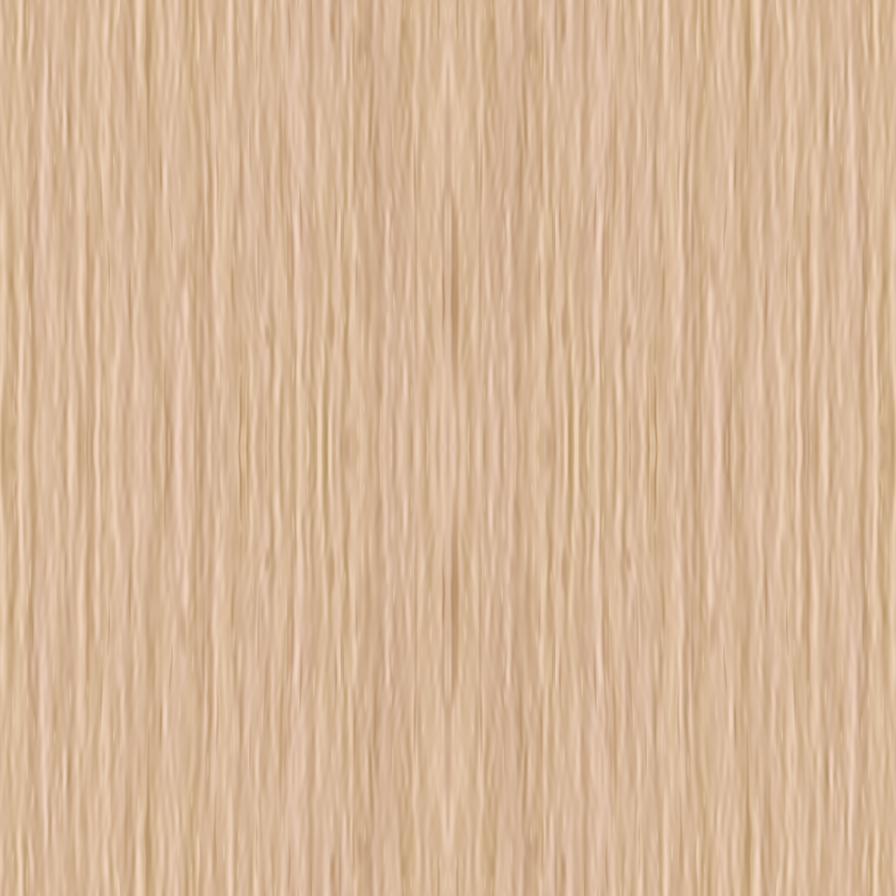
Write a Shadertoy shader that draws this texture.

```glsl
// Pale oak veneer: book-matched vertical grain with fine fibres, pores and flecks.

const vec3 DARK_GRAIN = vec3(0.765, 0.630, 0.485);
const vec3 LIGHT_GRAIN = vec3(0.895, 0.778, 0.675);
const vec3 PORE_BROWN = vec3(0.690, 0.530, 0.365);
const vec3 FLECK_CREAM = vec3(0.940, 0.835, 0.725);
const vec3 ROSE_SHIFT = vec3(0.003, -0.004, 0.034);

float hash(vec2 cell) {
    vec3 h = fract(vec3(cell.xyx) * 0.1031);
    h += dot(h, h.yzx + 33.33);
    return fract((h.x + h.y) * h.z);
}

float valueNoise(vec2 p) {
    vec2 cell = floor(p);
    vec2 f = fract(p);
    f = f * f * (3.0 - 2.0 * f);
    float low = mix(hash(cell), hash(cell + vec2(1, 0)), f.x);
    float high = mix(hash(cell + vec2(0, 1)), hash(cell + vec2(1, 1)), f.x);
    return mix(low, high, f.y);
}

// Noise centred on zero, with its own frequency across and along the grain.
float grain(vec2 p, vec2 frequency, float seed) {
    return valueNoise(p * frequency + seed * vec2(17.3, 31.7)) - 0.5;
}

// Grain less its neighbours on either side: crisp lines without broad bands.
float crispGrain(vec2 p, vec2 frequency, float seed) {
    vec2 side = vec2(1.0 / frequency.x, 0.0);
    float sides = grain(p - side, frequency, seed) + grain(p + side, frequency, seed);
    return grain(p, frequency, seed) - 0.35 * sides;
}

// Soft spindle that tapers to a point at both ends.
float spindle(vec2 p, vec2 halfSize) {
    float taper = max(1.0 - pow(abs(p.y) / halfSize.y, 2.0), 0.0);
    return taper * smoothstep(1.0, 0.2, abs(p.x) / halfSize.x);
}

// One randomly placed, leaning spindle in a share of the grid cells.
float scatterSpindles(vec2 p, vec2 grid, float share, float seed) {
    vec2 g = p * grid;
    g.y += hash(vec2(floor(g.x), seed)) * 7.0;
    vec2 cell = floor(g) + seed * 13.0;
    vec2 local = fract(g) - 0.5;
    float size = hash(cell + 5.0);
    local.x += (hash(cell + 9.0) - 0.5) * 0.3 + local.y * (size - 0.5) * 0.3;
    float present = step(hash(cell), share);
    return present * spindle(local, vec2(0.22 + 0.10 * size, 0.22 + 0.27 * size));
}

// Gentle sideways wander of the fibres.
vec2 bendGrain(vec2 p) {
    p.x += 0.008 * grain(p, vec2(3.0, 2.5), 1.0);
    p.x += 0.004 * grain(p, vec2(20.0, 8.0), 2.0);
    p.x += 0.0016 * grain(p, vec2(80.0, 30.0), 3.0);
    return p;
}

float grainTone(vec2 p) {
    float tone = 0.57;
    tone += 0.14 * grain(p, vec2(10.0, 0.7), 4.0);
    tone += 0.18 * grain(p, vec2(45.0, 1.6), 5.0);
    tone += 0.62 * crispGrain(p, vec2(105.0, 3.0), 6.0);
    tone += 0.72 * crispGrain(p, vec2(165.0, 6.5), 7.0);
    // Short fibres that lean slightly either way
    vec2 lean = vec2(p.x + 0.04 * p.y, p.y);
    tone += 0.58 * crispGrain(lean, vec2(225.0, 18.0), 8.0);
    lean.x -= 0.10 * p.y;
    tone += 0.42 * crispGrain(lean, vec2(240.0, 42.0), 12.0);
    return tone;
}

void mainImage(out vec4 fragColor, in vec2 fragCoord) {
    vec2 uv = fragCoord / iResolution.xy;

    // Mirror the sheet both ways, then bend its fibres
    vec2 mirrored = abs(uv - 0.5);
    vec2 p = bendGrain(mirrored);

    // Base wood with rosy and golden bands
    vec3 color = mix(DARK_GRAIN, LIGHT_GRAIN, clamp(grainTone(p), -0.3, 1.3));
    float rose = 0.45 * grain(p, vec2(14.0, 1.2), 9.0) + 0.8 * grain(p, vec2(80.0, 4.0), 10.0);
    color += ROSE_SHIFT * rose;

    // Brown pores: long thin lines and short wide dashes
    float pores = 0.45 * scatterSpindles(p, vec2(100.0, 3.2), 0.15, 1.0);
    pores += 0.42 * scatterSpindles(p, vec2(130.0, 8.0), 0.16, 2.0);
    pores += 0.45 * scatterSpindles(p, vec2(66.0, 15.0), 0.02, 3.0);
    color = mix(color, PORE_BROWN, min(pores, 0.7));

    // Cream flecks
    float flecks = 0.42 * scatterSpindles(p, vec2(110.0, 12.0), 0.13, 4.0);
    flecks += 0.38 * scatterSpindles(p, vec2(135.0, 26.0), 0.12, 5.0);
    color = mix(color, FLECK_CREAM, min(flecks, 0.7));

    // Dark seam beside the mirror axis
    vec2 seam = vec2(uv.x - 0.508 + 0.002 * grain(mirrored, vec2(1.0, 14.0), 11.0), mirrored.y - 0.16);
    color = mix(color, PORE_BROWN, 0.75 * spindle(seam, vec2(0.0055, 0.13)));

    fragColor = vec4(color, 1.0);
}
```
